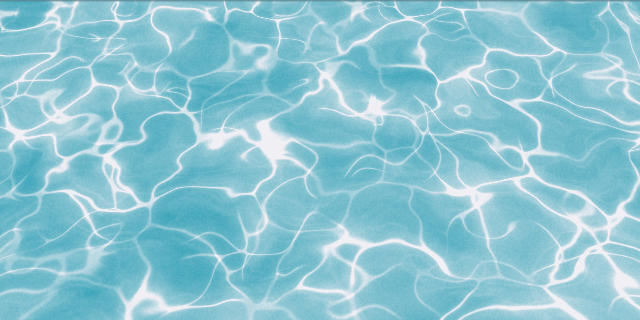
A Shadertoy shader for this texture:

```glsl
vec2 hash2(vec2 p) {
    vec3 h = fract(p.xyx * vec3(0.1031, 0.1030, 0.0973));
    h += dot(h, h.yzx + 33.33);
    return fract((h.xx + h.yz) * h.zy);
}

float noise(vec2 p) {
    vec2 i = floor(p), f = fract(p);
    f = f * f * f * (f * (f * 6.0 - 15.0) + 10.0);
    vec2 e = vec2(0.0, 1.0);
    return mix(mix(hash2(i).x, hash2(i + e.yx).x, f.x),
               mix(hash2(i + e).x, hash2(i + e.yy).x, f.x), f.y);
}

float fbm(vec2 p) {
    float sum = 0.0, amp = 0.53;
    for (int i = 0; i < 4; i++) {
        sum += amp * noise(p);
        p = mat2(1.6, 1.2, -1.2, 1.6) * p + 7.3;
        amp *= 0.5;
    }
    return sum;
}

vec2 warp(vec2 p) {
    return vec2(noise(p), noise(p + 41.7)) - 0.5;
}

// Distance to the cell borders, blended so that junctions swell
float cellBorder(vec2 p) {
    vec2 cell = floor(p), f = fract(p), nearest = vec2(0.0), nearestId = vec2(0.0);
    float best = 9.0;
    for (int y = -1; y <= 1; y++)
    for (int x = -1; x <= 1; x++) {
        vec2 id = vec2(x, y);
        vec2 r = id + hash2(cell + id) - f;
        if (dot(r, r) < best) {
            best = dot(r, r);
            nearest = r;
            nearestId = id;
        }
    }
    float sum = 1e-6;
    for (int y = -2; y <= 2; y++)
    for (int x = -2; x <= 2; x++) {
        vec2 id = nearestId + vec2(x, y);
        vec2 r = id + hash2(cell + id) - f;
        vec2 across = r - nearest;
        if (dot(across, across) > 1e-5)
            sum += exp(-24.0 * dot(0.5 * (r + nearest), normalize(across)));
    }
    return max(-log(sum) / 24.0, 0.0);
}

// Bright thread with a soft halo
float thread(float d, float width) {
    return exp(-d * d / (width * width));
}

// Scattered loops and open hooks of light
float loops(vec2 p) {
    vec2 id = floor(p / 1.6);
    vec2 place = hash2(id + 71.0), kind = hash2(id + 19.0);
    vec2 c = (fract(p / 1.6) - 0.5 - (place - 0.5) * 0.4) * 1.6;
    c += 0.2 * warp(p * 2.6);
    c.y = c.y * 1.5 - c.x * (place.y - 0.3) * 0.6;
    float d = abs(length(c) - mix(0.07, 0.32, kind.x));
    float turn = 6.2832 * place.x;
    float side = dot(c, vec2(cos(turn), sin(turn))) / (length(c) + 0.01);
    float arc = mix(0.15, 1.0, smoothstep(-0.6, 0.4, side));
    return step(kind.y, 0.42) * arc * (0.75 * thread(d, 0.028) + 0.3 * thread(d, 0.1));
}

void mainImage(out vec4 fragColor, in vec2 fragCoord) {
    vec2 uv = fragCoord / iResolution.y;
    float x = uv.x - 0.5 * iResolution.x / iResolution.y;

    // Water plane seen at a slant
    vec2 plane = vec2(3.5 * x * (1.0 + 0.7 * uv.y), uv.y * (4.5 + 1.9 * uv.y)) + 23.0;
    vec2 q = plane + 0.75 * warp(plane * 1.1) + 0.22 * warp(plane * 3.1 + 5.0);

    // Main caustic net
    float d = cellBorder(q);
    float strength = mix(0.4, 1.0, smoothstep(0.25, 0.6, noise(q * 1.3 + 9.0)));
    float width = mix(0.02, 0.05, pow(noise(q * 1.7 + 3.0), 2.0));
    float light = strength * (0.34 * thread(d, width) + 0.17 * exp(-8.0 * d));

    // Fainter, broken second net
    vec2 q2 = mat2(0.8, 0.5, -0.5, 0.8) * plane + 1.1 * warp(plane * 1.4 + 13.0);
    float d2 = cellBorder(q2 + 50.0);
    float gaps = smoothstep(0.48, 0.72, noise(plane * 1.2 + 31.0));
    light += gaps * (0.24 * thread(d2, 0.022) + 0.1 * exp(-10.0 * d2));
    light += 0.33 * loops(q + 4.0);

    // Broad tones, wisps and fine grain
    float tone = 0.425 + 0.036 * x + 0.46 * (fbm(q * vec2(0.9, 1.3) + 60.0) - 0.5);
    float ridge = 1.0 - abs(2.0 * fbm(q * vec2(1.1, 2.0) + 80.0) - 1.0);
    tone += 0.07 * pow(ridge, 9.0);
    tone += 0.07 * (noise(uv * 230.0) - 0.5);

    float level = clamp(tone + light, 0.02, 0.94);
    vec3 color = mix(vec3(0.0, 0.55, 0.65), vec3(1.0, 0.96, 0.975), level);

    // Thin shaded rim along the far edge
    color = mix(color, vec3(0.36, 0.5, 0.54), 0.7 * smoothstep(0.993, 0.998, uv.y));
    fragColor = vec4(color, 1.0);
}
```
